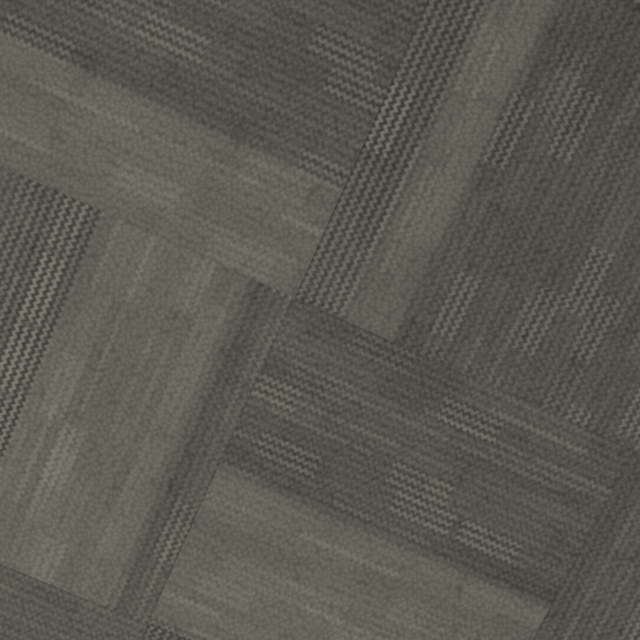
Give the GLSL for this texture, as a WebGL 1 fragment shader.

```glsl
precision highp float;
// Grey carpet tiles, quarter-turned in a tilted checker, with zigzag ribs and broken streaks.
uniform vec2 u_resolution;

#define TILE_SIZE 0.6
#define TILE_CORNER vec2(0.460, 0.535)
#define TILT 0.422
#define PERSPECTIVE 0.13
#define RIBS 42.0
#define ZIGZAGS 54.0
#define ZIGZAG_DEPTH 0.30
#define GRAIN_SCALE 135.0
#define GRAIN_DEPTH 0.42
#define DARK_YARN vec3(0.250, 0.241, 0.225)
#define LIGHT_YARN vec3(0.450, 0.438, 0.403)

const float TAU = 6.28319;

float hash(vec2 p) {
  return fract(sin(dot(p, vec2(127.1, 311.7))) * 43758.5);
}

// Distance to the nearest scattered tuft
float cellular(vec2 p) {
  vec2 base = floor(p);
  float nearest = 2.0;
  for (int y = -1; y <= 1; y++) {
    for (int x = -1; x <= 1; x++) {
      vec2 c = base + vec2(float(x), float(y));
      vec2 tuft = c + vec2(hash(c), hash(c + 41.3));
      nearest = min(nearest, distance(p, tuft));
    }
  }
  return nearest;
}

// Smooth pale strip of each tile in a two by two layout: start and end across
vec2 paleStrip(vec2 cell) {
  vec2 k = mod(cell, 2.0);
  vec2 upper = mix(vec2(0.14, 0.28), vec2(-0.04, 0.30), k.x);
  vec2 lower = mix(vec2(0.02, 0.50), vec2(0.46, 0.88), k.x);
  return mix(upper, lower, k.y);
}

// Random block value along one rib or group of ribs, fading to zero at its ends
float block(float row, float along, float count, vec2 cell) {
  vec2 seed = cell * 17.0 + row;
  float x = along * count + 7.0 * hash(seed);
  float f = fract(x);
  float fade = smoothstep(0.0, 0.07, f) * (1.0 - smoothstep(0.93, 1.0, f));
  return fade * hash(seed + vec2(floor(x) * 3.7, 9.1));
}

// Yarn lightness: 0 is dark yarn, 1 is light yarn
float carpet(vec2 p) {
  // Tilted tile grid, slightly larger upward; alternate tiles swap across and along
  float c = cos(TILT), s = sin(TILT);
  vec2 d = p - TILE_CORNER;
  d /= 1.0 + PERSPECTIVE * d.y;
  vec2 grid = vec2(c * d.x - s * d.y, s * d.x + c * d.y) / TILE_SIZE;
  vec2 cell = floor(grid);
  vec2 q = grid - cell;
  vec2 weave = mod(cell.x + cell.y, 2.0) < 0.5 ? q : q.yx;

  // Zigzag ribs
  float zigzag = 0.5 * sin(TAU * weave.y * ZIGZAGS);
  float rib = weave.x * RIBS + ZIGZAG_DEPTH * zigzag;
  float row = floor(rib);
  float group = floor(rib / 3.0);
  float ridge = -cos(TAU * rib);

  // Pale strip, heavy ribs before it, dark ribs after it
  vec2 strip = paleStrip(cell);
  float u = rib / RIBS;
  float pale = smoothstep(strip.x - 0.015, strip.x + 0.015, u)
             * (1.0 - smoothstep(strip.y - 0.02, strip.y + 0.02, u));
  float before = strip.x - u;
  float heavy = smoothstep(-0.01, 0.01, before) * (1.0 - smoothstep(0.18, 0.28, before));
  float after = smoothstep(0.0, 0.02, u - strip.y) * exp(-5.0 * max(u - strip.y, 0.0));

  // Broken streaks: broad blocks, ribbed patches, long row tints and bright rows
  float broad = block(group, weave.y, 2.5, cell);
  float bright = smoothstep(0.76, 0.86, block(group + 50.0, weave.y, 5.0, cell));
  float tint = block(row + 130.0, weave.y, 1.6, cell);
  float single = smoothstep(0.82, 0.92, block(row + 90.0, weave.y, 3.0, cell));

  float tone = mix(0.42, 0.66, pale) - 0.10 * after;
  tone += 0.14 * (broad - 0.45) + 0.10 * (tint - 0.45);
  tone += 0.10 * bright + 0.11 * single;
  float relief = mix(0.11, 0.045, pale) + 0.20 * heavy + 0.20 * bright * (1.0 - 0.75 * pale);
  tone += (relief + 0.08 * single) * ridge;

  // Tuft grain, soft wear and uneven light
  tone += GRAIN_DEPTH * (0.48 - cellular(p * GRAIN_SCALE));
  tone += 0.03 * sin(p.x * 19.0 + 2.0 * sin(p.y * 13.0)) * sin(p.y * 23.0 + p.x * 7.0);
  tone += 0.13 * (0.5 - p.x) + 0.08 * (0.5 - p.y);

  // Pressed seams between tiles
  vec2 edge = min(q, 1.0 - q);
  tone -= 0.05 * (1.0 - smoothstep(0.002, 0.014, min(edge.x, edge.y)));
  return clamp(tone, -0.15, 1.2);
}

void main() {
  // Four samples smooth every edge
  float tone = 0.0;
  for (int i = 0; i < 4; i++) {
    float n = float(i);
    vec2 offset = vec2(mod(n, 2.0), floor(n / 2.0)) * 0.5 - 0.25;
    tone += 0.25 * carpet((gl_FragCoord.xy + offset) / u_resolution);
  }
  gl_FragColor = vec4(mix(DARK_YARN, LIGHT_YARN, tone), 1.0);
}
```
